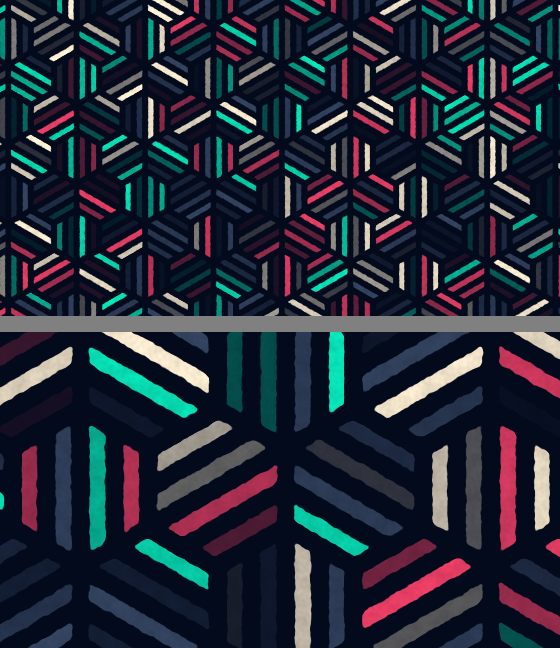
Top, the full canvas; bottom, a detail of the centre.
A Shadertoy shader for this pattern:

```glsl
// Hexagon cells of four worn parallel bars, turned three ways into a woven lattice.

const float TAU = 6.2831853;
const float ROW_RATIO = 0.8660254;   // row spacing over cell width
const float ROWS = 8.0;              // cell rows down the canvas
const float BARS = 4.0;              // bars in each cell

const vec3 NIGHT = vec3(0.012, 0.040, 0.110);
const vec3 CREAM = vec3(1.00, 0.94, 0.83);
const vec3 MINT  = vec3(0.03, 0.88, 0.71);
const vec3 ROSE  = vec3(0.90, 0.24, 0.39);
const vec3 SLATE = vec3(0.20, 0.26, 0.37);

float hash(vec2 p, float seed) {
    vec3 h = fract(vec3(p.xyx + seed * 7.13) * vec3(0.1031, 0.1030, 0.0973));
    h += dot(h, h.yzx + 33.33);
    return fract((h.x + h.y) * h.z);
}

float gradientDot(vec2 corner, vec2 offset) {
    float angle = TAU * hash(corner, 3.0);
    return dot(vec2(cos(angle), sin(angle)), offset);
}

float gradientNoise(vec2 p) {
    vec2 i = floor(p), f = p - i;
    vec2 u = f * f * f * (f * (f * 6.0 - 15.0) + 10.0);
    vec2 e = vec2(1.0, 0.0);
    float low  = mix(gradientDot(i, f), gradientDot(i + e, f - e), u.x);
    float high = mix(gradientDot(i + e.yx, f - e.yx), gradientDot(i + e.xx, f - e.xx), u.x);
    return mix(low, high, u.y);
}

vec2 rotate(vec2 p, float angle) {
    float c = cos(angle), s = sin(angle);
    return vec2(c * p.x + s * p.y, c * p.y - s * p.x);
}

// Centre of the nearest cell in a triangular lattice of unit width.
vec2 nearestCentre(vec2 p) {
    vec2 period = vec2(1.0, 2.0 * ROW_RATIO);
    vec2 a = period * round(p / period);
    vec2 b = period * (floor(p / period) + 0.5);
    return distance(p, a) < distance(p, b) ? a : b;
}

float hexagon(vec2 p, float apothem) {
    p = abs(p);
    return max(p.x, dot(p, vec2(0.5, ROW_RATIO))) - apothem;
}

// Intersection of two distances with a rounded corner.
float roundIntersect(float a, float b, float radius) {
    vec2 d = vec2(a, b) + radius;
    return length(max(d, 0.0)) + min(max(d.x, d.y), 0.0) - radius;
}

float barDistance(vec2 p, float centre, float halfWidth, float apothem) {
    return roundIntersect(abs(p.x - centre) - halfWidth, hexagon(p, apothem), 0.025);
}

vec3 pickHue(float h) {
    if (h < 0.27) return CREAM;
    if (h < 0.52) return MINT;
    return h < 0.78 ? ROSE : SLATE;
}

// Bars lean towards their cell's hue and fade in uneven steps.
vec3 barColour(vec2 cell, float bar) {
    vec2 key = cell * vec2(5.0, 3.0) + vec2(bar, bar * 17.0);
    bool shared = hash(key, 1.0) < 0.4;
    vec3 hue = pickHue(shared ? hash(cell, 2.0) : hash(key, 4.0));
    float ramp = bar / (BARS - 1.0);
    ramp = hash(cell, 5.0) < 0.5 ? ramp : 1.0 - ramp;
    float strength = mix(hash(key, 6.0), ramp, 0.25);
    return mix(NIGHT, hue, mix(0.08, 1.0, smoothstep(0.08, 0.92, strength)));
}

void mainImage(out vec4 fragColor, in vec2 fragCoord) {
    float cellWidth = 1.0 / (ROWS * ROW_RATIO);
    vec2 uv = (fragCoord - 0.5 * iResolution.xy) / iResolution.y;
    vec2 p = (uv - vec2(0.006, 0.127)) / cellWidth;
    float pixel = 1.0 / (iResolution.y * cellWidth);

    // Cell index and one of three directions
    vec2 centre = nearestCentre(p);
    float row = round(centre.y / ROW_RATIO);
    vec2 cell = vec2(round(centre.x - 0.5 * row), row);
    float turn = mod(cell.x - cell.y, 3.0);
    vec2 local = rotate(p - centre, turn * TAU / 3.0);

    // Bar index and its uneven edge
    float bar = clamp(floor((local.x + 0.5) * BARS), 0.0, BARS - 1.0);
    float barCentre = (bar + 0.5) / BARS - 0.5;
    float wobble = 0.012 * gradientNoise(p * 13.0) + 0.006 * gradientNoise(p * 29.0);
    float d = barDistance(local, barCentre, 0.057, 0.438) + wobble;
    float cover = smoothstep(0.75, -0.75, d / pixel);

    // Faint mottling of the paint
    float mottle = 1.0 + 0.10 * gradientNoise(p * 9.0) + 0.06 * gradientNoise(p * 31.0);
    vec3 colour = mix(NIGHT, barColour(cell, bar) * mottle, cover);
    fragColor = vec4(clamp(colour, 0.0, 1.0), 1.0);
}
```
